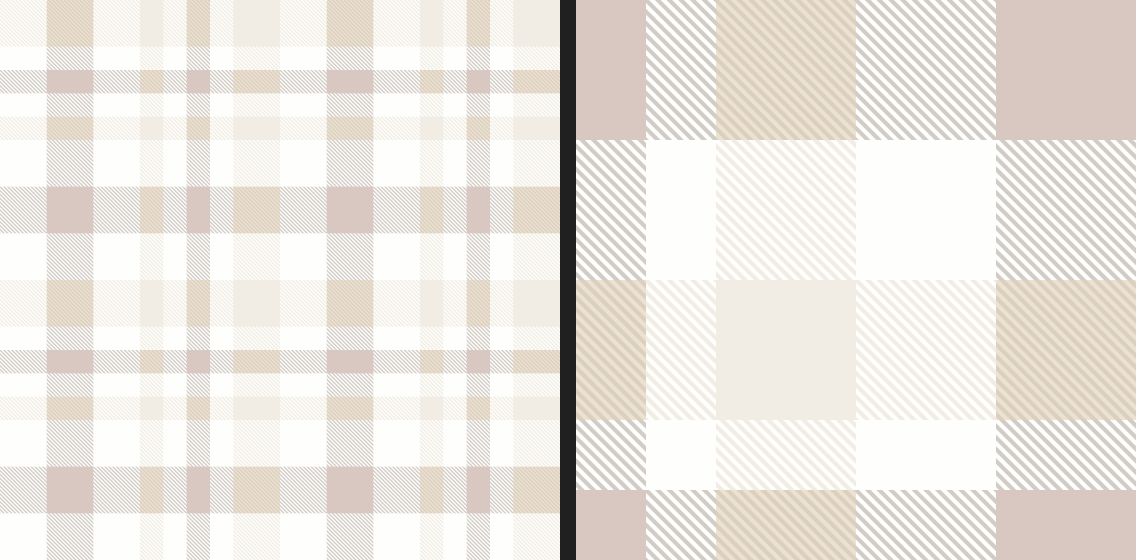
Left, the full canvas; right, a detail of the centre.
A three.js fragment shader for this pattern:

```glsl
varying vec2 vUv;

const float REPEATS = 2.0;         // plaid repeats across and up
const float UNITS = 12.0;          // band units in one repeat
const float TWILL_PER_UNIT = 6.0;  // diagonal threads in one unit
const float WARP_SHARE = 0.5;      // part of each diagonal that shows the warp

const vec3 WHITE = vec3(0.995, 0.995, 0.99);
const vec3 CREAM = vec3(0.945, 0.93, 0.895);
const vec3 SAND = vec3(0.925, 0.885, 0.825);  // cream crossed by rose
const vec3 ROSE = vec3(0.85, 0.785, 0.755);
const vec3 TAN = vec3(0.86, 0.81, 0.745);     // rose crossed by cream
const vec3 TAUPE = vec3(0.825, 0.80, 0.78);   // rose crossed by white

// Coverage of a band from start to end, wrapping at the repeat
float band(float u, float start, float end, float blur) {
  float halfRepeat = 0.5 * UNITS;
  float offset = abs(mod(u - 0.5 * (start + end) + halfRepeat, UNITS) - halfRepeat);
  return clamp((0.5 * (end - start) - offset) / blur + 0.5, 0.0, 1.0);
}

// Thread sequence of either direction: x is cream, y is rose
vec2 sett(float u, float blur) {
  float cream = band(u, 6.0, 7.0, blur) + band(u, 10.0, 12.0, blur);
  float rose = band(u, 2.0, 4.0, blur) + band(u, 8.0, 9.0, blur);
  return vec2(cream, rose);
}

// Colour of a visible thread, tinted by the band it crosses
vec3 threadColor(vec2 own, vec2 crossed) {
  vec3 cream = mix(CREAM, SAND, crossed.y);
  vec3 rose = mix(mix(TAUPE, TAN, crossed.x), ROSE, crossed.y);
  return mix(mix(WHITE, cream, own.x), rose, own.y);
}

// Diagonal twill falling to the right: 1 where the warp lies on top
float twill(vec2 p, vec2 blur) {
  float phase = (p.x + p.y) * TWILL_PER_UNIT;
  float edge = 0.5 * WARP_SHARE - abs(fract(phase) - 0.5);
  return clamp(edge / (length(blur) * TWILL_PER_UNIT) + 0.5, 0.0, 1.0);
}

void main() {
  vec2 p = vUv * REPEATS * UNITS;
  vec2 blur = max(fwidth(p), vec2(1e-4));

  vec2 warp = sett(p.x, blur.x);
  vec2 weft = sett(p.y, blur.y);
  vec3 color = mix(threadColor(weft, warp), threadColor(warp, weft), twill(p, blur));

  gl_FragColor = vec4(color, 1.0);
}
```
